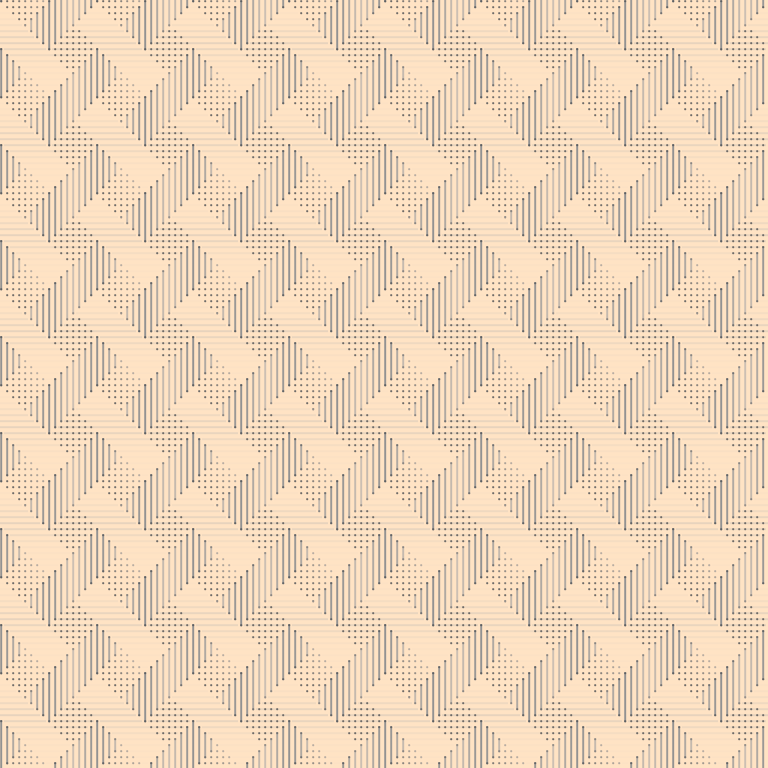
A Shadertoy shader for this pattern:

```glsl
const float TAU = 6.2831853;

// Signed offset from b to a on a ring of 16 threads
float ringOffset(float a, float b) {
    return mod(a - b + 8.0, 16.0) - 8.0;
}

// Positive inside the stretch where the warp thread of a column lies on top
float warpFloat(float column, float row) {
    float middle = column < 4.0 ? 4.0 : column < 8.0 ? 12.0 : 20.0 - column;
    float halfLength = column < 8.0 ? abs(column - 4.0) : 4.0;
    return halfLength - abs(ringOffset(row, middle));
}

// Positive inside a diamond of plain weave
float diamond(vec2 p, vec2 centre) {
    return 4.0 - abs(ringOffset(p.x, centre.x)) - abs(ringOffset(p.y, centre.y));
}

void mainImage(out vec4 fragColor, in vec2 fragCoord) {
    // 8 repeats of 16 threads each way, rows counted downwards
    vec2 thread = 128.0 * fragCoord / iResolution.xy;
    vec2 p = vec2(thread.x, 8.0 - thread.y) - 0.2;
    vec2 nearest = round(p);
    vec2 offset = p - nearest;
    vec2 cell = mod(nearest, 16.0);
    vec2 aa = max(64.0 / iResolution.xy, 0.12);

    // Coverage of the thread lines and of the dots where they cross
    vec2 stripe = 1.0 - smoothstep(0.16 - aa, 0.16 + aa, abs(offset));
    float dotMask = 1.0 - smoothstep(0.17 - aa.y, 0.17 + aa.y, length(offset));

    float over = warpFloat(cell.x, p.y);
    float warp = smoothstep(-0.15 - aa.y, -0.15 + aa.y, over);
    float cellOver = warpFloat(cell.x, cell.y);
    float leftDiamond = step(0.0, diamond(cell, vec2(4.0, 8.0)));
    float rightDiamond = step(0.0, diamond(cell, vec2(12.0, 0.0)));

    vec3 color = vec3(1.0, 0.89, 0.77);

    // Faint weft lines, seen only around the row of the right diamond
    float weftShade = 0.5 + 0.5 * cos(TAU * (cell.y + 1.0) / 16.0);
    float weft = stripe.y * (1.0 - step(0.0, cellOver)) * (1.0 - leftDiamond);
    color = mix(color, vec3(0.86, 0.80, 0.73), weft * (0.08 + 0.6 * pow(weftShade, 3.0)));

    // Warp lines, fading between the dark columns
    float warpShade = 0.5 + 0.5 * cos(TAU * cell.x / 8.0);
    vec3 warpColor = mix(vec3(0.80, 0.75, 0.70), vec3(0.57, 0.57, 0.57), warpShade);
    color = mix(color, warpColor, stripe.x * warp);

    // Plain weave dots, paler towards the upper right of the left diamond
    float pale = leftDiamond * clamp(0.3 + 0.12 * (cell.x - cell.y + 4.0), 0.0, 0.8);
    vec3 dotColor = mix(vec3(0.42, 0.41, 0.40), vec3(0.80, 0.75, 0.70), pale);
    color = mix(color, dotColor, dotMask * max(leftDiamond, rightDiamond) * (1.0 - warp));

    // Dark knots at the ends of the warp lines
    float knot = step(abs(cellOver), 0.5) * (0.5 + 0.5 * warpShade);
    color = mix(color, vec3(0.36, 0.37, 0.38), dotMask * knot);

    fragColor = vec4(color, 1.0);
}
```
